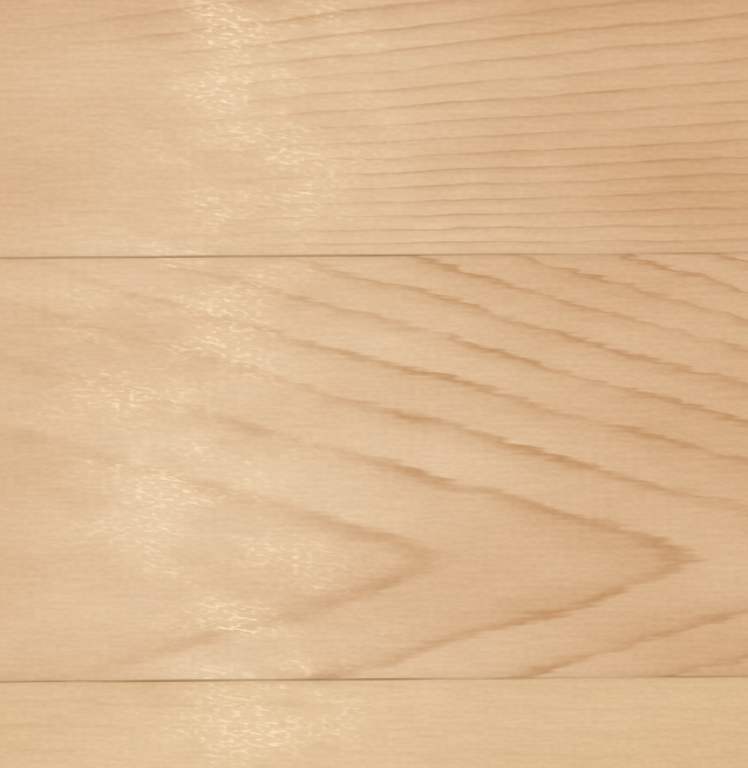
Give the GLSL for this texture, as a WebGL 1 fragment shader.

```glsl
precision highp float;
// Pale varnished wood planks with arched grain, thin seams and a glinting sheen.
uniform vec2 u_resolution;

const float PLANK_HEIGHT = 0.552;
const float FIRST_SEAM = 0.112;
const float SEAM_TILT = 0.007;

const vec3 SHADE = vec3(0.825, 0.66, 0.50);
const vec3 PALE = vec3(0.89, 0.772, 0.632);
const vec3 HONEY = vec3(0.88, 0.755, 0.585);
const vec3 GRAIN = vec3(0.74, 0.545, 0.365);
const vec3 GLINT = vec3(0.97, 0.88, 0.735);
const vec3 SEAM = vec3(0.62, 0.45, 0.27);

vec2 gradient(vec2 cell) {
  float h = fract(sin(dot(cell, vec2(127.1, 311.7))) * 43758.5);
  return vec2(cos(6.2832 * h), sin(6.2832 * h));
}

// Gradient noise, roughly -0.7 to 0.7
float noise(vec2 p) {
  vec2 i = floor(p), f = p - i;
  vec2 u = f * f * f * (f * (f * 6.0 - 15.0) + 10.0);
  float a = dot(gradient(i), f);
  float b = dot(gradient(i + vec2(1.0, 0.0)), f - vec2(1.0, 0.0));
  float c = dot(gradient(i + vec2(0.0, 1.0)), f - vec2(0.0, 1.0));
  float d = dot(gradient(i + 1.0), f - 1.0);
  return mix(mix(a, b, u.x), mix(c, d, u.x), u.y);
}

float fbm(vec2 p) {
  float sum = 0.0, amp = 1.0;
  for (int i = 0; i < 3; i++) {
    sum += amp * noise(p);
    p = p * 2.1 + 17.3;
    amp *= 0.5;
  }
  return sum;
}

float bell(float x, float width) {
  return exp(-x * x / (width * width));
}

// Growth line: soft darkening that ends in a firmer outer edge
float growthLine(float phase) {
  float f = fract(phase);
  float ramp = 0.35 * smoothstep(0.3, 0.85, f) + 0.65 * smoothstep(0.7, 0.9, f);
  return ramp * (1.0 - smoothstep(0.87, 1.0, f));
}

// Nested arches pointing right, packed closer away from the axis
float archPhase(float x, float offAxis) {
  float reach = x + 3.6 * (sqrt(offAxis * offAxis + 0.0004) - 0.02);
  return reach * (0.65 + 1.55 * reach);
}

// Lines fanning out to the right, packed closer near the seam
float fanPhase(float x, float height) {
  float h = height / (0.7 + 0.3 * x);
  return h * (51.0 - 31.0 * h);
}

void main() {
  vec2 pos = gl_FragCoord.xy / u_resolution;
  float pixel = 1.0 / u_resolution.y;

  // Plank number and height above its lower seam
  float row = (pos.y - SEAM_TILT * pos.x - FIRST_SEAM) / PLANK_HEIGHT;
  float plank = floor(row);
  float height = (row - plank) * PLANK_HEIGHT;
  float seamDist = abs(fract(row + 0.5) - 0.5) * PLANK_HEIGHT;

  // Wavering and combed fibres bend the growth lines
  float waver = 0.008 * fbm(pos * vec2(6.0, 9.0) + plank * 7.0);
  float comb = noise(pos * vec2(14.0, 150.0)) + 0.5 * noise(pos * vec2(40.0, 230.0));

  float phase, visible;
  if (plank < 0.0) {
    phase = 34.0 * (height + waver + 0.02 * pos.x);
    visible = 0.1;
  } else if (plank < 1.0) {
    phase = archPhase(pos.x + 0.026 * comb, height + waver - 0.152);
    visible = mix(0.22, 0.85, smoothstep(0.15, 0.65, pos.x));
  } else {
    phase = fanPhase(pos.x, height + 0.45 * waver + 0.0016 * comb);
    visible = 0.06 + 0.56 * smoothstep(0.15, 0.75, pos.x + 2.5 * max(height - 0.2, 0.0));
  }
  visible *= clamp(0.9 + 0.9 * fbm(pos * vec2(6.0, 16.0) + 31.0), 0.15, 1.25);

  // Broad light falling across the planks, dimmer to the right and the top
  float sheen = bell(pos.x - 0.33, 0.36);
  float cloud = fbm(pos * vec2(2.5, 7.0) + plank * 3.0);
  float light = 0.36 + 0.52 * sheen + 0.4 * cloud;
  light -= 0.3 * smoothstep(0.84, 1.0, pos.y) + 0.12 * smoothstep(0.7, 1.0, pos.x);
  vec3 color = mix(SHADE, PALE, clamp(light, 0.0, 1.0));
  color = mix(color, HONEY, plank < 0.0 ? 0.6 : 0.0);
  color = mix(color, GRAIN, 0.72 * visible * growthLine(phase));

  // Fine fibres
  color += 0.022 * noise(pos * vec2(20.0, 190.0));
  color += 0.024 * noise(pos * vec2(110.0, 230.0) + 5.0);

  // Short bright flecks gathered in the reflected band
  vec2 along = vec2(pos.x, pos.y + 0.12 * pos.x);
  float center = 0.29 + 0.06 * cos(7.5 * (pos.y - 0.9));
  float band = bell(pos.x - center, 0.16);
  float patches = smoothstep(-0.4, 0.5, fbm(along * vec2(8.0, 17.0) + 4.0));
  float flecks = smoothstep(0.02, 0.5, noise(along * vec2(62.0, 190.0) + 9.0));
  flecks += smoothstep(0.05, 0.5, noise(along * vec2(105.0, 250.0) + 23.0));
  color = mix(color, GLINT, min(band * patches * (0.26 + 0.55 * flecks), 0.9));

  // Seams, deeper in some stretches than others
  float depth = 0.36 + 0.2 * bell(pos.x - 0.34, 0.2) + 0.6 * noise(vec2(pos.x * 7.0, plank));
  depth -= 0.2 * smoothstep(0.5, 0.9, pos.x);
  float seam = 1.0 - smoothstep(0.0004, 0.0014 + pixel, seamDist);
  color = mix(color, SEAM, seam * clamp(depth, 0.1, 0.75));
  color *= 1.0 - 0.03 * bell(seamDist, 0.007);

  gl_FragColor = vec4(color, 1.0);
}
```
